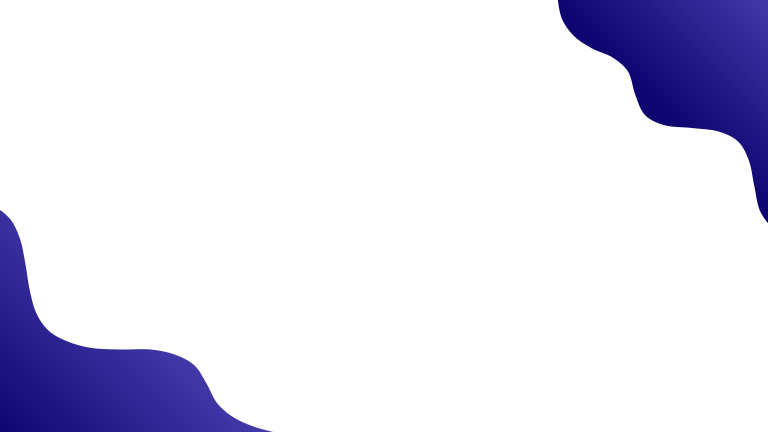
This background is drawn by a Shadertoy shader. Its source:

```glsl
// White backdrop with two wavy indigo corners, lower left and upper right.
// Each edge is a Catmull-Rom spline along the falling diagonal, where it
// becomes a gentle height curve; the fills are diagonal gradients.

// Height of a spline with knots 30 units apart, sampled at distance s
float waveHeight(float knots[20], float start, float s) {
    float u = clamp((s - start) / 30.0, 1.0, 17.999);
    int i = int(u);
    float t = u - float(i);
    float a = knots[i - 1], b = knots[i], c = knots[i + 1], d = knots[i + 2];
    return b + 0.5 * t * (c - a + t * (2.0 * a - 5.0 * b + 4.0 * c - d
             + t * (3.0 * (b - c) + d - a)));
}

// Antialiased coverage of the positive side of a field
float coverage(float field) {
    float slope = length(vec2(dFdx(field), dFdy(field)));
    return clamp(0.5 + field / max(slope, 1e-4), 0.0, 1.0);
}

vec3 indigo(float t) {
    return mix(vec3(0.06, 0.02, 0.44), vec3(0.26, 0.22, 0.66), clamp(t, 0.0, 1.0));
}

void mainImage(out vec4 fragColor, in vec2 fragCoord) {
    // Canvas of 768 by 432 units
    vec2 p = fragCoord / iResolution.xy * vec2(768.0, 432.0);
    float along = p.x + 432.0 - p.y;   // down the falling diagonal
    float across = p.x + p.y - 432.0;  // toward the upper right

    // Edge knots, from upper left to lower right
    float lowerKnots[20] = float[20](
        222.0, 212.0, 209.0, 219.5, 239.0, 260.5, 277.0, 282.0, 273.5, 256.0,
        229.0, 199.0, 179.5, 171.0, 177.0, 186.0, 184.0, 173.0, 156.0, 138.0);
    float upperKnots[20] = float[20](
        590.0, 564.0, 543.5, 538.0, 543.5, 555.0, 556.3, 540.5, 530.0, 539.5,
        564.0, 587.0, 596.5, 588.0, 568.5, 549.5, 544.0, 545.0, 550.0, 560.0);

    float lower = coverage(-across - waveHeight(lowerKnots, 170.0, along));
    float upper = coverage(across - waveHeight(upperKnots, 520.0, along));

    // Both fills brighten toward the upper right
    vec3 color = vec3(1.0);
    color = mix(color, indigo((p.x + p.y) / 260.0), lower);
    color = mix(color, indigo(1.0 - (1200.0 - p.x - p.y) / 215.0), upper);
    fragColor = vec4(color, 1.0);
}
```
